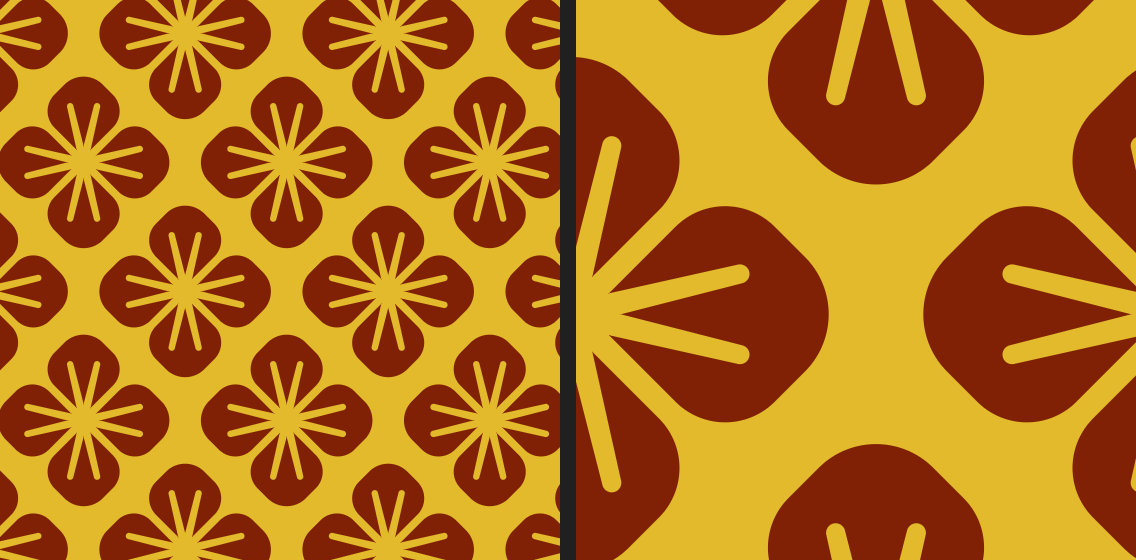
Left: the whole. Right: its middle third, enlarged.
This pattern is drawn by a WebGL 2 fragment shader. Its source:

```glsl
#version 300 es
precision highp float;

uniform vec2 u_resolution;
out vec4 fragColor;

#define PERIOD vec2(0.3626, 0.4608)
#define FLOWER_ORIGIN vec2(0.3306, 0.4796)
#define PETAL_INNER 0.0070
#define PETAL_OUTER 0.1224
#define TIP_RADIUS 0.0482
#define SIDE_RADIUS 0.0417
#define STAMEN_END vec2(0.1003, 0.0240)
#define STAMEN_ROOT_WIDTH 0.0073
#define STAMEN_TIP_WIDTH 0.0057
#define GROUND_COLOR vec3(0.89, 0.73, 0.17)
#define PETAL_COLOR vec3(0.50, 0.13, 0.02)

// Offset from the nearest point of a rectangular lattice
vec2 latticeOffset(vec2 p) {
    return p - PERIOD * floor(p / PERIOD + 0.5);
}

// Square standing on its corner, with its own radius for tip and sides
float petalDistance(vec2 p) {
    vec2 diagonal = vec2(p.x + p.y, p.x - p.y) * inversesqrt(2.0);
    float center = 0.5 * (PETAL_INNER + PETAL_OUTER);
    float halfSize = 0.5 * (PETAL_OUTER - PETAL_INNER);
    vec2 q = diagonal - center;
    float radius = q.y > 0.0 ? TIP_RADIUS : (q.x > 0.0 ? SIDE_RADIUS : 0.0);
    vec2 d = abs(q) - halfSize + radius;
    return length(max(d, 0.0)) + min(max(d.x, d.y), 0.0) - radius;
}

// Round-capped line from the flower center, slightly tapered
float stamenDistance(vec2 p) {
    float along = clamp(dot(p, STAMEN_END) / dot(STAMEN_END, STAMEN_END), 0.0, 1.0);
    float halfWidth = mix(STAMEN_ROOT_WIDTH, STAMEN_TIP_WIDTH, along);
    return length(p - along * STAMEN_END) - halfWidth;
}

float flowerDistance(vec2 p) {
    // Fold all four petals onto one half petal
    p = abs(p);
    p = vec2(max(p.x, p.y), min(p.x, p.y));
    return max(petalDistance(p), -stamenDistance(p));
}

void main() {
    float pixel = 1.0 / u_resolution.y;
    vec2 p = gl_FragCoord.xy * pixel - FLOWER_ORIGIN;

    // Two interleaved lattices form the staggered rows
    float distanceToFlower = min(flowerDistance(latticeOffset(p)),
                                 flowerDistance(latticeOffset(p + 0.5 * PERIOD)));

    float coverage = clamp(0.5 - distanceToFlower / pixel, 0.0, 1.0);
    fragColor = vec4(mix(GROUND_COLOR, PETAL_COLOR, coverage), 1.0);
}
```
